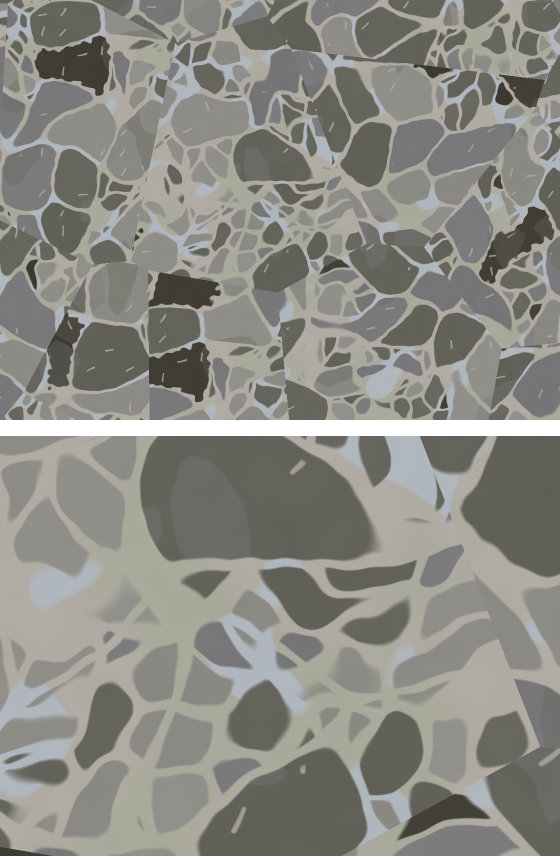
Top, the full canvas; bottom, a detail of the centre.
Write a Shadertoy shader that draws this texture.

```glsl
#define OLIVE  vec3(0.395, 0.395, 0.362)
#define GREY   vec3(0.560, 0.552, 0.530)
#define SLATE  vec3(0.475, 0.475, 0.485)
#define BROWN  vec3(0.250, 0.238, 0.205)
#define MORTAR vec3(0.690, 0.672, 0.640)
#define SKY    vec3(0.690, 0.715, 0.745)
#define BIG    0.125   // large stone size, in canvas heights
#define SMALL  0.056   // small stone size
#define GAP    0.0042  // half width of the mortar joints
#define SOFT   0.0012  // edge softness
#define LEAN   -0.95   // main direction of the stones
#define CUTS   2.3     // straight-cut patches per canvas height

vec2 hash2(vec2 p) {
    vec3 q = fract(p.xyx * vec3(0.1031, 0.1030, 0.0973));
    q += dot(q, q.yzx + 33.33);
    return fract((q.xx + q.yz) * q.zy);
}

mat2 rotate(float a) {
    float c = cos(a), s = sin(a);
    return mat2(c, -s, s, c);
}

float corner(vec2 cell, vec2 offset) {
    float a = 6.2832 * hash2(cell + 71.0).x;
    return dot(vec2(cos(a), sin(a)), offset);
}

// Gradient noise, roughly -0.7 to 0.7
float noise(vec2 p) {
    vec2 i = floor(p), f = p - i, u = f * f * f * (f * (f * 6.0 - 15.0) + 10.0);
    vec2 e = vec2(1.0, 0.0);
    return mix(mix(corner(i, f), corner(i + e.xy, f - e.xy), u.x),
               mix(corner(i + e.yx, f - e.yx), corner(i + e.xx, f - e.xx), u.x), u.y);
}

vec2 warp(vec2 p) {
    return vec2(noise(p), noise(p + 37.5));
}

// Stretched Voronoi stones: x = distance to the joint, yz = random pair per stone
vec3 stones(vec2 p, float size, float seed) {
    p /= size;
    vec2 base = floor(p), id = vec2(0.0);
    vec3 d = vec3(9.0);
    for (int y = -2; y <= 2; y++)
    for (int x = -2; x <= 2; x++) {
        vec2 cell = base + vec2(x, y);
        vec2 shape = hash2(cell + seed + 19.0);
        float stretch = 1.0 + 0.65 * shape.x;
        vec2 r = rotate(-LEAN + 2.6 * (shape.y - 0.5)) * (p - cell - hash2(cell + seed));
        float dist = length(r * vec2(1.0 / stretch, stretch));
        if (dist < d.x) { d = vec3(dist, d.xy); id = cell; }
        else if (dist < d.y) d = vec3(d.x, dist, d.y);
        else d.z = min(d.z, dist);
    }
    // Smooth minimum rounds the corners
    float round3 = max(0.2 - (d.z - d.y), 0.0) / 0.2;
    float edge = d.y - d.x - 0.05 * round3 * round3;
    return vec3(0.5 * size * edge, hash2(id + seed + 53.0));
}

vec3 stoneColour(float pick, float tone) {
    vec3 c = pick < 0.05 ? BROWN : pick < 0.45 ? OLIVE : pick < 0.82 ? GREY : SLATE;
    return c + 0.04 * (tone - 0.5);
}

float fill(float edge) {
    return smoothstep(GAP - SOFT, GAP + SOFT, edge);
}

// Straight cuts: each patch shows another part of the field
vec2 cutPatches(vec2 p) {
    vec2 base = floor(p * CUTS), id = base;
    float nearest = 9.0;
    for (int y = -1; y <= 1; y++)
    for (int x = -1; x <= 1; x++) {
        vec2 cell = base + vec2(x, y);
        float d = length(p * CUTS - cell - hash2(cell + 5.0));
        if (d < nearest) { nearest = d; id = cell; }
    }
    return p + 3.0 * hash2(id + 91.0);
}

// Short pale slits left between brush strokes
float slits(vec2 p) {
    vec2 q = p * 21.0, cell = floor(q), h = hash2(cell + 13.0);
    vec2 r = rotate(-LEAN + 2.0 * (h.y - 0.5)) * (q - cell - 0.35 - 0.3 * h);
    r.x -= clamp(r.x, -0.2, 0.2);
    return step(h.x, 0.3) * (1.0 - smoothstep(0.02, 0.06, length(r)));
}

vec3 paint(vec2 p) {
    p = cutPatches(p);
    vec2 wobble = 0.0035 * warp(p * 45.0);
    vec2 bent = p + 0.035 * warp(p * 6.0) + wobble;

    // Mortar with olive and pale blue areas
    vec3 mortar = mix(MORTAR, vec3(0.665, 0.665, 0.61), smoothstep(-0.1, 0.2, noise(p * 7.0)));
    mortar = mix(mortar, SKY, smoothstep(0.14, 0.18, noise(p * 10.0 + 17.0)));

    // Small chips show where a large stone is missing
    vec3 chip = stones(bent + 0.018 * warp(p * 19.0), SMALL, 11.0);
    vec3 chips = mix(mortar, stoneColour(chip.y, chip.z), fill(chip.x) * step(chip.z, 0.92));

    vec3 big = stones(bent, BIG, 0.0);
    float whole = step(big.z, 0.72);
    float jagged = step(big.y, 0.05) * 0.012 * noise(p * 55.0);
    float mask = fill(big.x + jagged);
    vec3 c = mix(mortar, mix(chips, stoneColour(big.y, big.z), whole), mask);

    // Translucent overlapping strokes, then slits
    vec3 stroke = stones(bent + 0.01 * warp(p * 14.0), 0.085, 29.0);
    float veil = 0.35 * step(stroke.z, 0.17) * fill(stroke.x) * mask * whole;
    c = mix(c, stroke.y < 0.5 ? OLIVE : SLATE, veil);
    c = mix(c, MORTAR, 0.8 * slits(p + wobble) * whole * smoothstep(0.010, 0.014, big.x));
    return c + 0.012 * noise(p * 30.0);
}

void mainImage(out vec4 fragColor, in vec2 fragCoord) {
    // Four samples per pixel smooth the cuts
    vec3 sum = vec3(0.0);
    for (int i = 0; i < 4; i++) {
        vec2 shift = 0.5 * vec2(i % 2, i / 2) - 0.25;
        sum += paint((fragCoord + shift) / iResolution.y);
    }
    fragColor = vec4(0.25 * sum, 1.0);
}
```
